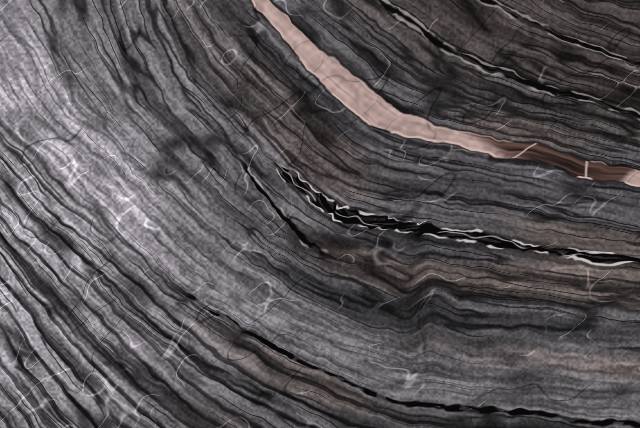
Write a Shadertoy shader that draws this texture.

```glsl
// Dark folded marble: grey strata, a pale rose vein and black veins rimmed with white.

const vec3 COOL_GREY = vec3(1., .97, 1.01);
const vec3 WARM_GREY = vec3(1.07, .97, .95);
const vec3 ROSE = vec3(.71, .61, .59);
const vec3 BROWN = vec3(.25, .185, .17);
const vec3 BLACK = vec3(.035, .03, .035);
const vec3 WHITE = vec3(.8, .77, .77);
const float BASE_TONE = .31;
const float GLOW_TONE = .3;
const float WARP = .026;
const float JITTER = .006;
const float STRIP_RATE = 17.;
const float LEVEL[6] = float[6](.13, .72, .93, 1.25, 1.6, 1.86);

float hash(vec2 p) {
  return fract(sin(dot(p, vec2(127.1, 311.7))) * 43758.5453);
}

float noise(vec2 p) {
  vec2 i = floor(p), f = fract(p);
  f = f * f * (3. - 2. * f);
  return mix(mix(hash(i), hash(i + vec2(1, 0)), f.x),
             mix(hash(i + vec2(0, 1)), hash(i + vec2(1, 1)), f.x), f.y);
}

float fbm(vec2 p) {
  return .55 * noise(p) + .28 * noise(p * 2.1 + 7.3) + .17 * noise(p * 4.3 + 2.9);
}

// Rounded ramp: zero on the left, x on the right
float ramp(float x, float w) { return .5 * (x + sqrt(x * x + w * w)); }

float gauss(float x) { return exp(-x * x); }

float rise(float a, float b, float x) { return smoothstep(a, b, x); }

float band(float d, float halfWidth, float soft) {
  return 1. - rise(halfWidth - soft, halfWidth + soft, abs(d));
}

// Height within the strata; t runs along the layers, n across them
float stratum(float t, float n) {
  float bed[6] = float[6](
    .13 - .2 * t + .35 * ramp(t - .2, .2),
    .72 + .3 * ramp(t - .1, .15) + .55 * ramp(t - .82, .1),
    .93 + .35 * ramp(t - .2, .2) + .48 * ramp(t - .6, .05) + .3 * ramp(-.6 - t, .1),
    1.25 + .75 * ramp(t - .27, .1) + .6 * ramp(-.45 - t, .1),
    1.6 + .65 * ramp(t - .17, .1),
    1.86 + .25 * ramp(t + .1, .2) + .35 * ramp(t - .35, .15));
  float s = LEVEL[0] + min(n - bed[0], 0.) + max(n - bed[5], 0.);
  for (int i = 0; i < 5; i++)
    s += (LEVEL[i + 1] - LEVEL[i]) * clamp((n - bed[i]) / (bed[i + 1] - bed[i]), 0., 1.);
  return s;
}

// Ragged black vein with broken white rims
vec3 blackVein(vec3 col, float d, float size, float t, float rim, float amount, float px) {
  float seed = size * 900.;
  float ragged = size * (.2 + noise(vec2(t * 22., seed)) + .7 * noise(vec2(t * 70., seed)));
  float broken = rise(.35, .6, noise(vec2(t * 26., sign(d) * 9. + seed)));
  float chips = rise(.6, .75, noise(vec2(t * 32., d * 130. + seed)));
  col = mix(col, BLACK, amount * (1. - .6 * chips) * band(d, ragged, px));
  float edge = band(abs(d) - ragged - .002, .001 + .005 * noise(vec2(t * 50., 4.)), px);
  return mix(col, WHITE, amount * rim * broken * edge);
}

void mainImage(out vec4 fragColor, in vec2 fragCoord) {
  vec2 p = fragCoord / iResolution.y;
  float px = 1.3 / iResolution.y;

  // Warped layer coordinates and a small fold
  vec2 q = p + WARP * (vec2(fbm(p * 8.), fbm(p * 8. + 40.)) - .5)
             + JITTER * (vec2(noise(p * 42.), noise(p * 42. + 9.)) - .5);
  float fold = (p.x - .98) / .045;
  q.y -= .05 * fold * gauss(fold) * gauss((p.y - .28) / .13);
  float t = q.x - q.y;
  float s = stratum(t, q.x + q.y);

  // Broad light and dark
  float glow = gauss(p.x / .5) * gauss((p.y - .5) / .65);
  float paleBed = rise(.71, .74, s) * rise(.95, .91, s);
  float upper = rise(1.65, 1.9, s);
  float lower = 1. - rise(.66, .71, s);
  paleBed = rise(.71, .74, s) * (1. - rise(.91, .95, s));
  float tone = BASE_TONE + GLOW_TONE * glow - .05 * upper + .07 * paleBed;
  tone -= .05 * rise(.92, .96, s) * (1. - rise(1.15, 1.3, s)) * (1. - p.x);

  // Fine layering and grain
  float fine = .25 * noise(vec2(t * 5., s * 48.)) + .4 * noise(vec2(t * 13., s * 115.))
             + .35 * noise(p * 190.);
  tone *= .5 + 1.2 * fine;

  // Thin dark seams, finer at each step
  float seam = 0.;
  for (float k = 0.; k < 3.; k++) {
    float ridge = band(noise(vec2(t * (2.2 + k), s * (19. + 17. * k) + 5. * k)) - .5, .06, .06);
    seam = max(seam, ridge * rise(.25, .6, noise(vec2(t * 6. + k, s * 14.))));
  }
  float shade = rise(.6, .75, noise(vec2(t * 2.3, s * 31.)));
  tone *= (1. - seam * mix(.58, .3, paleBed)) * (1. - .32 * shade * (1. - paleBed));

  // Sharp dark strips in the lower left
  float strip = fract(s * STRIP_RATE + .9 * noise(vec2(t * 2., s * 6.)));
  float dark = rise(0., .07, strip) * (1. - rise(.16, .32, strip)) * lower;
  tone *= 1. - dark * (.4 + .35 * noise(vec2(t * 9., s * 17.)));

  // Cracks and bright flecks across the layers
  float crack = band(noise(vec2(t * 13., s * 7.)) - .5, .012, .022);
  tone *= 1. - .45 * crack * rise(.45, .65, noise(p * 9.));
  float split = band(p.x - .96 - .06 * fbm(p * vec2(3, 12)), .001, 2. * px);
  tone *= 1. - .6 * split * gauss((p.y - .22) / .17) * noise(p * 25.);
  float fleck = band(noise(vec2(t * 24., s * 13. + 20.)) - .5, .02, .03);
  tone += .26 * fleck * rise(.58, .75, noise(p * 17. + 5.));

  float warmth = max(.8 * upper, rise(.5, .8, noise(vec2(t * 2., s * 9.))) * rise(.2, .9, p.x));
  vec3 col = tone * mix(COOL_GREY, WARM_GREY, warmth);

  // Black veins, bottom to top
  col = blackVein(col, s - .72, .007, t, .15, rise(-.1, .2, t), px);
  float spur = rise(-.12, 0., t) * (1. - rise(.32, .4, t));
  col = blackVein(col, s - 1.16 + .19 * t, .01, t, .6, spur, px);
  float mainOn = rise(.01, .07, t);
  col = blackVein(col, s - 1.25, .012 + .012 * gauss((t - .36) / .17), t, .95, mainOn, px);
  float web = band(s - 1.25 - .03 * (noise(vec2(t * 24., 3)) - .5), .002, px);
  col = mix(col, WHITE, .8 * mainOn * web * rise(.4, .6, noise(vec2(t * 17., 8))));
  col = blackVein(col, s - 1.86, .008, t, .6, .95, px);
  col = blackVein(col, s - 2.06, .007, t, .6, .9, px);

  // Rose vein, turning to brown slabs with pale joints
  float d = s - 1.6;
  float size = .024 + .021 * gauss((t - .02) / .22) + .008 * rise(.4, .6, t)
             + .016 * (fbm(vec2(t * 24., sign(d))) - .5);
  float slab = rise(.43, .56, t + 3. * d) * (1. - rise(.86, .89, t));
  float streak = noise(vec2(t * 7., s * 130.));
  vec3 rose = ROSE * (.78 + .2 * streak + .2 * noise(p * 90.) - .2 * crack);
  rose = mix(rose, BROWN * (.45 + 1.2 * streak), slab);
  float joint = max(band(t - .585 - .4 * d, .004, px), band(t - .76 + .5 * d, .004, px));
  rose = mix(rose, ROSE, joint);
  col = mix(col, BLACK * 2., .75 * band(d, size + .008, 2. * px));
  col = mix(col, rose, band(d, size, px));
  float rim = band(d + size, .004, px) + .6 * band(d - size, .003, px);
  col = mix(col, ROSE * 1.15, rim * rise(.3, .55, noise(vec2(t * 22., 6))));

  fragColor = vec4(clamp(col, 0., 1.), 1.);
}
```
